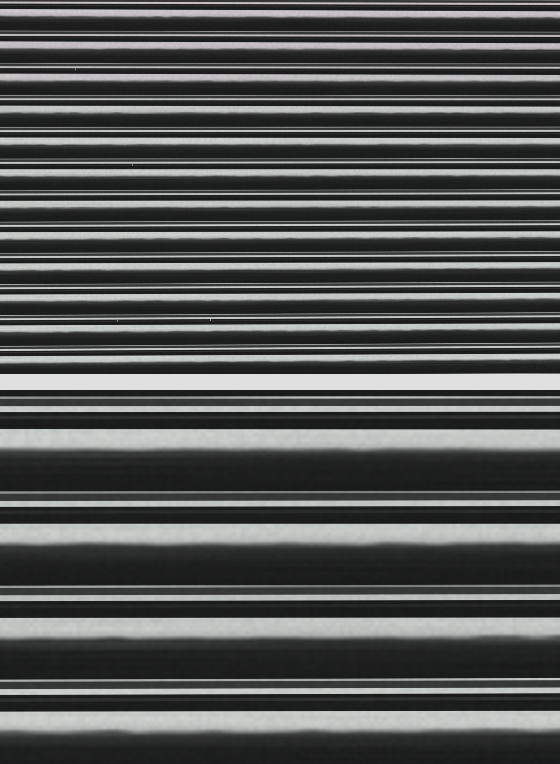
Top: the whole. Bottom: its middle third, enlarged.
Reproduce this texture procedurally as a Shadertoy shader.

```glsl
// Ribbed metal shutter: twelve horizontal slats, each with a broad satin highlight,
// a sharp bright ridge and a hairline seam. A slat profile is evaluated along a
// slightly compressed, tilted row coordinate, then worn with stretched noise.

const float FIRST_SLAT = 0.0371;             // highlight centre of the top slat
const float SLAT_RATE = 11.61;               // slats per canvas height at the top
const float RATE_GROWTH = 0.36;              // slats get closer towards the bottom
const vec2 TILT = vec2(0.004, -0.010);       // row slope at the top and bottom
const vec2 SEAM = vec2(-0.462, -0.438);      // strip limits, in slat heights
const vec2 LIP = vec2(-0.438, -0.360);
const vec2 RIDGE = vec2(-0.360, -0.298);
const vec2 GLEAM = vec2(-0.260, -0.225);
const float BAND_BOTTOM = 0.105;
const vec2 BAND_TOP = vec2(-0.130, -0.100);  // at the left and right sides
const float FADE_LENGTH = 0.075;             // glow below the highlight
const float FLECK_CHANCE = 0.015;
const float FLECK_CELLS = 12.0;              // fleck cells per canvas height
const vec3 DARK = vec3(0.105, 0.110, 0.107);
const vec3 WARM_METAL = vec3(0.770, 0.745, 0.765);
const vec3 COOL_METAL = vec3(0.770, 0.785, 0.775);

float hash(vec2 p) {
    return fract(sin(dot(p, vec2(127.1, 311.7))) * 43758.5453);
}

float noise(vec2 p) {
    vec2 cell = floor(p);
    vec2 f = fract(p);
    f = f * f * (3.0 - 2.0 * f);
    float top = mix(hash(cell), hash(cell + vec2(1.0, 0.0)), f.x);
    float bottom = mix(hash(cell + vec2(0.0, 1.0)), hash(cell + vec2(1.0, 1.0)), f.x);
    return mix(top, bottom, f.y);
}

// Soft-edged coverage of the interval between limits.x and limits.y.
float strip(float t, vec2 limits, float soft) {
    return smoothstep(limits.x - soft, limits.x + soft, t)
         - smoothstep(limits.y - soft, limits.y + soft, t);
}

void mainImage(out vec4 fragColor, in vec2 fragCoord) {
    vec2 uv = fragCoord / iResolution.xy;
    float x = fragCoord.x / iResolution.y;
    float down = 1.0 - uv.y;

    // Row coordinate: whole numbers fall on the highlight centres.
    float drop = down - (uv.x - 0.5) * mix(TILT.x, TILT.y, down) - FIRST_SLAT;
    float row = drop * (SLAT_RATE + RATE_GROWTH * drop);
    float slat = floor(row + 0.5);
    float t = row - slat;
    float pixel = SLAT_RATE / iResolution.y;
    float edge = 0.6 * pixel;

    // Wear: long brushed streaks, fine grain and a ragged lower highlight edge.
    float streak = noise(vec2(x * 5.0, row * 24.0)) - 0.5;
    float grain = noise(vec2(x * 260.0, down * 260.0)) - 0.5;
    float ragged = noise(vec2(x * 45.0, slat * 7.3)) - 0.5;
    float rowTone = hash(vec2(slat, 4.7)) - 0.5;

    // Broad highlight, dimming over its lower part.
    float bandTop = mix(BAND_TOP.x, BAND_TOP.y, uv.x);
    float bandBottom = BAND_BOTTOM + 0.018 * ragged;
    float band = smoothstep(bandTop - edge, bandTop + edge, t)
               * (1.0 - smoothstep(bandBottom - 0.045, bandBottom + 0.03, t));
    float satin = 1.0 - 0.14 * smoothstep(0.0, BAND_BOTTOM, t) + 0.05 * streak + 0.05 * rowTone;
    float light = band * satin;

    // Glow fading into the dark hollow below it.
    float below = max(t - BAND_BOTTOM, 0.0);
    float glow = 0.30 * exp(-below / FADE_LENGTH) * (1.0 + 0.7 * streak);
    light += glow * smoothstep(BAND_BOTTOM - 0.03, BAND_BOTTOM + 0.03, t);

    // Seam, lip, ridge and the faint gleam in the groove.
    float seamWear = 0.75 + 0.3 * rowTone + 0.35 * streak;
    light += seamWear * strip(t, SEAM, edge);
    light += 0.16 * strip(t, LIP, edge);
    light += (0.98 + 0.1 * rowTone) * strip(t, RIDGE, edge);
    light += (0.09 + 0.08 * rowTone) * strip(t, GLEAM, edge);

    // Rare bright flecks hanging just under a ridge.
    float cell = floor(x * FLECK_CELLS);
    float present = step(1.0 - FLECK_CHANCE, hash(vec2(cell, slat + 31.0)));
    float center = (cell + 0.2 + 0.6 * hash(vec2(cell, slat + 57.0))) / FLECK_CELLS;
    float fleck = strip(x - center, vec2(-0.001, 0.001), 0.6 / iResolution.y)
                * strip(t, vec2(-0.30, -0.23), edge);
    light = max(light, present * fleck);

    vec3 metal = mix(WARM_METAL, COOL_METAL, smoothstep(0.05, 0.4, down));
    vec3 color = mix(DARK, metal, clamp(light, 0.0, 1.05));
    color += grain * (0.012 + 0.03 * light) + 0.012 * streak;
    fragColor = vec4(clamp(color, 0.0, 1.0), 1.0);
}
```
